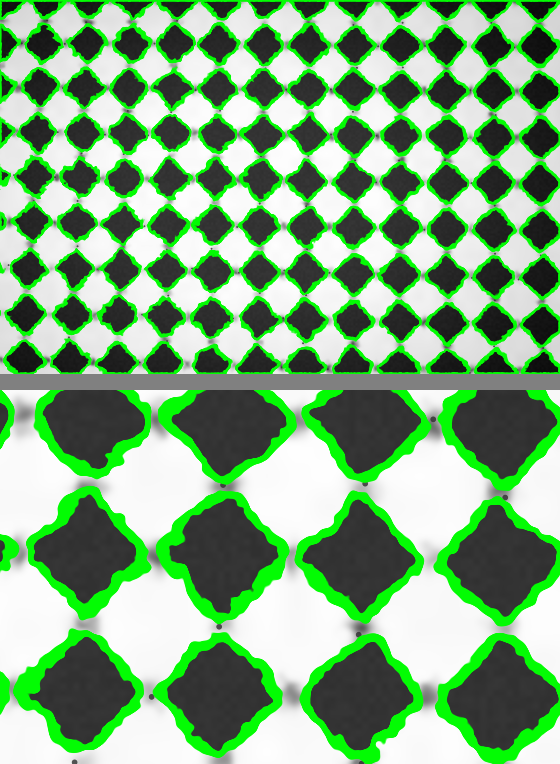
Top: the whole. Bottom: its middle third, enlarged.
Give the GLSL for this pattern, as a WebGL 2 fragment shader.

```glsl
#version 300 es
precision highp float;
uniform vec2 u_resolution;
out vec4 fragColor;

const vec2 CANVAS = vec2(768.0, 512.0);  // design units, y measured from the top
const vec3 LINE_GREEN = vec3(0.01, 0.99, 0.01);
const float LINE_HALF = 2.35;

float hash(vec2 p, float seed) {
    vec3 h = fract(vec3(p.xyx + seed) * vec3(0.1031, 0.1030, 0.0973));
    h += dot(h, h.yzx + 33.33);
    return fract((h.x + h.y) * h.z);
}

float noise(vec2 p, float seed) {
    vec2 i = floor(p), f = fract(p);
    f = f * f * (3.0 - 2.0 * f);
    return mix(mix(hash(i, seed), hash(i + vec2(1, 0), seed), f.x),
               mix(hash(i + vec2(0, 1), seed), hash(i + vec2(1, 1), seed), f.x), f.y);
}

vec2 noise2(vec2 p, float seed) {
    return vec2(noise(p, seed), noise(p, seed + 17.0)) - 0.5;
}

// Slightly sheared and stretched lattice: cell index to canvas position
vec2 latticePoint(vec2 c) {
    float x = 64.0 - 4.0 * c.y + (58.74 + 0.657 * c.y) * c.x + (0.241 - 0.021 * c.y) * c.x * c.x;
    float y = -1.0 + 60.0 * c.y + 0.22 * c.y * c.y + c.x * (0.2 + 0.16 * c.y);
    return vec2(x, y);
}

// Inverse of latticePoint by fixed-point steps
vec2 latticeIndex(vec2 p) {
    vec2 c = p / 62.5 - vec2(1.0, 0.0);
    for (int k = 0; k < 5; k++) c += (p - latticePoint(c)) / 62.5;
    return c;
}

float roundedDiamond(vec2 p, float halfSide, float radius, float tilt) {
    float a = 0.785398 + tilt;
    p = mat2(cos(a), sin(a), -sin(a), cos(a)) * p;
    vec2 d = abs(p) - halfSide + radius;
    return length(max(d, 0.0)) + min(max(d.x, d.y), 0.0) - radius;
}

float diamondField(vec2 p, vec2 index) {
    float dist = 1e3;
    for (int j = -1; j <= 1; j++)
    for (int i = -1; i <= 1; i++) {
        vec2 cell = floor(index + 0.5) + vec2(i, j);
        vec2 jitter = vec2(hash(cell, 41.0), hash(cell, 53.0)) - 0.5;
        float halfSide = 22.3 + 0.15 * cell.x + 0.08 * cell.y - LINE_HALF;
        float radius = mix(5.0, 9.5, hash(cell, 67.0));
        float tilt = 0.12 * (hash(cell, 79.0) - 0.5);
        vec2 local = p - latticePoint(cell) - 1.6 * jitter;
        dist = min(dist, roundedDiamond(local, halfSide, radius, tilt));
    }
    return dist;
}

// Grey blots where neighbouring tips nearly meet
float tipSmudge(vec2 p, vec2 index) {
    vec2 joint = floor(index * 2.0 + 0.5) * 0.5;
    float isJoint = mod(floor(2.0 * (joint.x + joint.y) + 0.5), 2.0);
    vec2 d = p - latticePoint(joint) + 5.0 * noise2(p / 6.0, 91.0);
    float strength = mix(0.15, 0.65, hash(joint * 2.0, 97.0));
    return isJoint * strength * exp(-dot(d, d) / 32.0);
}

float tipSpeck(vec2 p, vec2 index, float aa) {
    vec2 joint = floor(index * 2.0 + 0.5) * 0.5;
    float isJoint = mod(floor(2.0 * (joint.x + joint.y) + 0.5), 2.0);
    vec2 offset = 7.0 * (vec2(hash(joint * 2.0, 101.0), hash(joint * 2.0, 103.0)) - 0.5);
    float present = step(0.5, hash(joint * 2.0, 107.0));
    float d = length(p - latticePoint(joint) - offset) - 1.3;
    return isJoint * present * (1.0 - smoothstep(-aa, aa, d));
}

void main() {
    vec2 uv = gl_FragCoord.xy / u_resolution;
    vec2 p = vec2(uv.x, 1.0 - uv.y) * CANVAS;
    float aa = 0.6 * CANVAS.y / u_resolution.y;
    vec2 index = latticeIndex(p);

    // Ragged outlines, rougher towards the left
    float wear = mix(1.25, 0.8, uv.x);
    vec2 warped = p + wear * (5.0 * noise2(p / 11.0, 5.0) + 2.6 * noise2(p / 4.0, 23.0));
    float shape = diamondField(warped, index);

    // Shapes are cut off by the canvas border and outlined along it
    vec2 inset = min(p, CANVAS - p);
    float dist = max(shape, -min(inset.x, inset.y));
    float fill = 1.0 - smoothstep(-aa, aa, dist);
    float innerJag = 0.9 * (noise(p / 2.2, 31.0) - 0.5) * step(dist, 0.0);
    float line = 1.0 - smoothstep(-aa, aa, abs(dist) - LINE_HALF + innerJag);
    line = max(line, 1.0 - smoothstep(-aa, aa, p.y - 2.4));

    // Uneven lighting
    float falloff = smoothstep(0.25, 1.15, length((uv - vec2(0.45, 0.47)) * vec2(1.5, 1.4)));
    float light = mix(0.985, 0.83, falloff) + 0.025 * (noise(p / 14.0, 61.0) - 0.5);
    float dark = mix(0.2, 0.045, falloff) + 0.025 * (noise(p / 3.0, 71.0) - 0.5);
    light *= 1.0 - tipSmudge(p, index);
    light = mix(light, 0.18, 0.8 * tipSpeck(p, index, aa));

    vec3 color = mix(vec3(light), vec3(dark), fill);
    fragColor = vec4(mix(color, LINE_GREEN, line), 1.0);
}
```
